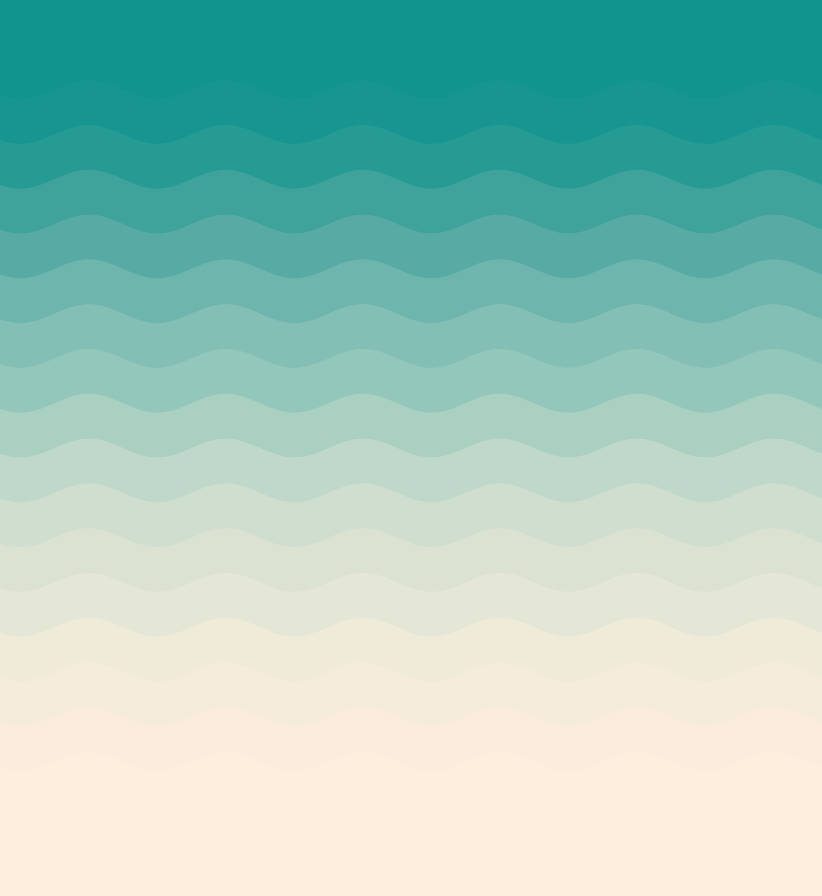
This background is drawn by a WebGL 1 fragment shader. Its source:

```glsl
precision highp float;
// Stacked wavy bands fading from deep teal at the top to pale sand at the bottom.

uniform vec2 u_resolution;

// Blend towards the next colour stop between two band levels
vec3 ramp(vec3 color, vec3 stopRGB, float from, float to, float level) {
  return mix(color, stopRGB / 255.0, clamp((level - from) / (to - from), 0.0, 1.0));
}

// Teal to sand palette, indexed by band level 0..16
vec3 bandColor(float level) {
  vec3 c = vec3(17.0, 147.0, 142.0) / 255.0;
  c = ramp(c, vec3(23.0, 149.0, 144.0), 0.0, 1.0, level);
  c = ramp(c, vec3(37.0, 155.0, 148.0), 1.0, 2.0, level);
  c = ramp(c, vec3(88.0, 171.0, 164.0), 2.0, 4.0, level);
  c = ramp(c, vec3(131.0, 191.0, 181.0), 4.0, 6.0, level);
  c = ramp(c, vec3(148.0, 199.0, 187.0), 6.0, 7.0, level);
  c = ramp(c, vec3(192.0, 216.0, 201.0), 7.0, 9.0, level);
  c = ramp(c, vec3(208.0, 222.0, 207.0), 9.0, 10.0, level);
  c = ramp(c, vec3(240.0, 235.0, 217.0), 10.0, 13.0, level);
  c = ramp(c, vec3(252.0, 236.0, 221.0), 13.0, 15.0, level);
  return ramp(c, vec3(254.0, 238.0, 221.0), 15.0, 16.0, level);
}

void main() {
  vec2 uv = gl_FragCoord.xy / u_resolution;

  // Six wave periods across, bands one twentieth of the height apart
  float wave = 0.0105 * cos(6.2831853 * (6.0 * uv.x - 0.648));
  float depth = (0.9 - uv.y + wave) * 20.0;

  // Step to the next band with an edge one pixel wide
  float pixel = 20.0 / u_resolution.y;
  depth += 0.5 * pixel;
  float level = floor(depth) + smoothstep(0.0, pixel, fract(depth));

  gl_FragColor = vec4(bandColor(clamp(level, 0.0, 16.0)), 1.0);
}
```
